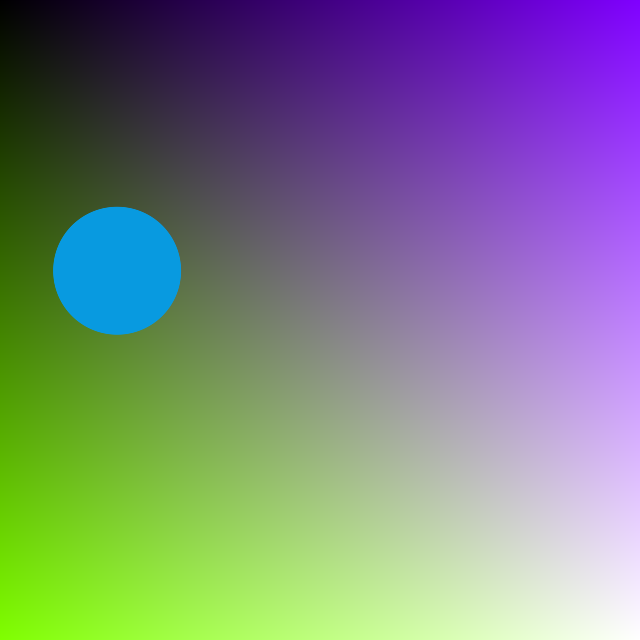
This background is drawn by a Shadertoy shader. Its source:

```glsl
void mainImage(out vec4 fragColor, in vec2 fragCoord)
{
    vec2 uv = fragCoord / iResolution.xy;
    float pixel = 1.0 / iResolution.y;

    // Corner gradient: blue grows rightward, green grows downward, red averages both
    float across = uv.x;
    float down = 1.0 - uv.y;
    vec3 color = vec3(0.5 * (across + down), down, across);

    // Flat disc with a smooth edge
    vec2 offset = uv - vec2(0.183, 0.577);
    offset.x *= iResolution.x / iResolution.y;
    float discDistance = length(offset) - 0.1;
    float discMask = 1.0 - smoothstep(-0.5 * pixel, 0.5 * pixel, discDistance);
    color = mix(color, vec3(0.03, 0.605, 0.88), discMask);

    fragColor = vec4(color, 1.0);
}
```
